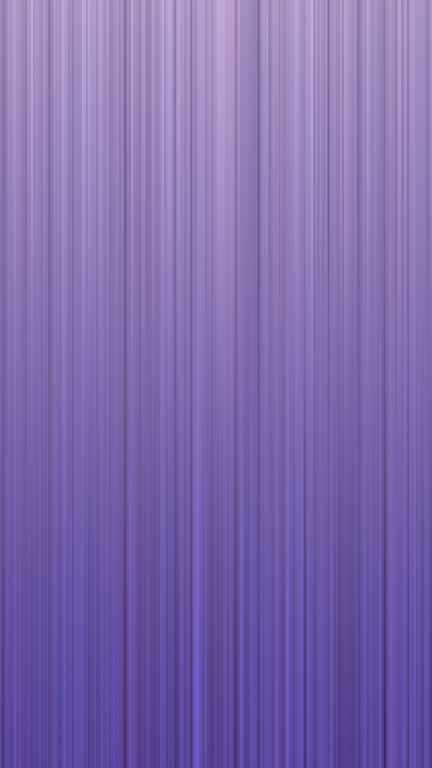
Give the GLSL for this background, as a Shadertoy shader.

```glsl
// Fine vertical streaks over a gradient from pale lilac down to deep violet.
// Nested one-dimensional cell noise gives the threads; a loop of unevenly
// spaced grooves, each with a lit ridge on its right, gives the main folds.

#define GROOVE_COUNT 19
#define GROOVE_SPACING 0.0538
#define GROOVE_START 0.007
#define GROOVE_WIDTH 0.0030
#define GROOVE_DEPTH 0.165
#define RIDGE_OFFSET 0.0125
#define RIDGE_WIDTH 0.0046
#define RIDGE_LIGHT 0.075
#define THREAD_CONTRAST 0.200
#define TINT_CONTRAST 0.028

const float TAU = 6.28319;
const vec3 LILAC  = vec3(0.672, 0.587, 0.775);
const vec3 MAUVE  = vec3(0.492, 0.412, 0.673);
const vec3 VIOLET = vec3(0.355, 0.277, 0.606);

float hash(float n) {
    return fract(sin(n * 12.99 + 4.1) * 437.58);
}

// Flat random cells with softened borders, in the range -0.5 to 0.5
float cells(float x, float count, float seed) {
    float p = x * count + seed;
    float cell = floor(p);
    float blend = smoothstep(0.5, 1.0, p - cell);
    return mix(hash(cell + seed), hash(cell + 1.0 + seed), blend) - 0.5;
}

// Threads of several widths
float threads(float x, float seed) {
    return 0.14 * cells(x, 37.0, seed)
         + 0.26 * cells(x, 97.0, seed + 5.3)
         + 0.60 * cells(x, 211.0, seed + 9.7);
}

float bell(float d, float width) {
    d /= width;
    return exp(-d * d);
}

// Rises from 0 to 1 at k = first and every period after it
float pulse(float k, float first, float period) {
    float wave = 0.5 + 0.5 * cos(TAU * (k - first) / period);
    return wave * wave;
}

// Groove position: an even row, pushed right in two places
float grooveCentre(float k) {
    float push = 0.032 * bell(k - 6.2, 1.35) + 0.023 * smoothstep(14.0, 15.5, k);
    return GROOVE_START + GROOVE_SPACING * k + push;
}

// Summed grooves and ridges; x holds the lower set, y the upper set
vec2 folds(float x) {
    vec2 light = vec2(0.0);
    for (int i = 0; i < GROOVE_COUNT; i++) {
        float k = float(i);
        float d = x - grooveCentre(k);
        vec2 depth = 0.32 + 0.68 * vec2(pulse(k, 5.0, 2.75), pulse(k, 2.0, 3.0));
        vec2 glow = 0.12 + 0.88 * vec2(pulse(k, 4.0, 4.0), pulse(k, 2.0, 3.67));
        light += RIDGE_LIGHT * glow * bell(d - RIDGE_OFFSET, RIDGE_WIDTH);
        light -= GROOVE_DEPTH * depth * bell(d, GROOVE_WIDTH);
    }
    return light;
}

void mainImage(out vec4 fragColor, in vec2 fragCoord) {
    vec2 uv = fragCoord / iResolution.xy;

    // Base gradient
    vec3 color = mix(VIOLET, MAUVE, pow(min(uv.y / 0.48, 1.0), 1.35));
    color = mix(color, LILAC, clamp((uv.y - 0.48) / 0.52, 0.0, 1.0));

    // One set of streaks fades into another, calmest at mid height
    float upper = smoothstep(0.15, 0.80, uv.y);
    float strength = mix(0.75, 1.0, smoothstep(0.05, 0.5, abs(uv.y - 0.48)));
    vec2 streaks = folds(uv.x);
    streaks += THREAD_CONTRAST * vec2(threads(uv.x, 17.0), threads(uv.x, 41.0));
    float streak = strength * mix(streaks.x, streaks.y, upper);

    // Light turns blue low down; shade stays neutral
    vec3 lightHue = mix(vec3(0.65, 0.55, 1.35), vec3(1.0, 1.0, 0.95), upper);
    vec3 shadeHue = mix(vec3(0.70, 0.62, 1.15), vec3(1.05, 0.95, 0.95), upper);
    color += streak * (streak > 0.0 ? lightHue : shadeHue);

    // Faint pink and blue threads
    float tint = cells(uv.x, 83.0, 23.0) * TINT_CONTRAST * strength;
    color += tint * vec3(1.0, -0.1, -0.5);

    fragColor = vec4(clamp(color, 0.0, 1.0), 1.0);
}
```
